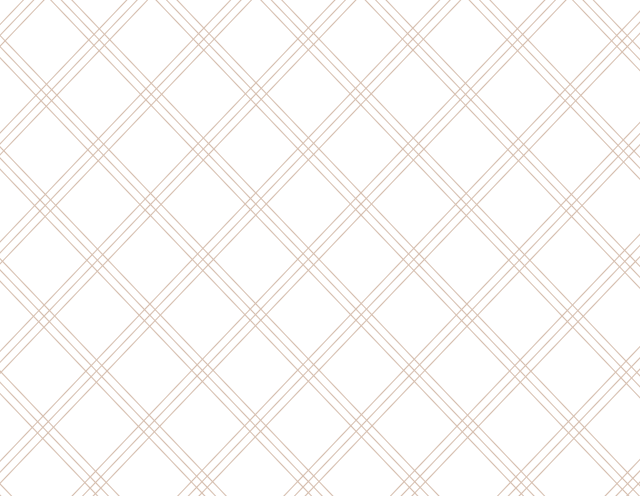
Give the GLSL for this pattern, as a WebGL 2 fragment shader.

```glsl
#version 300 es
precision highp float;
// Diagonal windowpane check: two crossing sets of thin triple lines in beige on white.

uniform vec2 u_resolution;
out vec4 fragColor;

// Lengths are fractions of the canvas width.
const vec2 CELL = vec2(0.1648, 0.1729);    // width and height of one diamond
const vec2 CROSSING = vec2(0.4818, 0.370); // centre of one crossing
const float LINE_WIDTH = 0.0017;
const float LINE_GAP = 0.1;                // gap within a triple, in repeats
const float STRETCH = 0.0022;              // slow drift of the spacing
const vec3 PAPER = vec3(1.0);
const vec3 INK = vec3(0.84, 0.75, 0.69);

// Share of a pixel covered by a line whose centre lies at the given distance.
float lineCoverage(float dist, float pixel) {
  float halfLine = 0.5 * LINE_WIDTH;
  float halfPixel = 0.5 * pixel;
  float overlap = min(dist + halfPixel, halfLine) - max(dist - halfPixel, -halfLine);
  return max(overlap, 0.0) / pixel;
}

// Three parallel lines around every whole number of the phase.
float tripleLines(float phase, float pixel) {
  float repeatLength = 1.0 / length(1.0 / CELL);
  float ink = 0.0;
  for (int i = -1; i <= 1; i++) {
    float offset = phase - float(i) * LINE_GAP;
    float dist = abs(fract(offset + 0.5) - 0.5) * repeatLength;
    ink = max(ink, lineCoverage(dist, pixel));
  }
  return ink;
}

void main() {
  float pixel = 1.0 / u_resolution.x;
  vec2 q = (gl_FragCoord.xy * pixel - CROSSING) / CELL;

  // Phases of the falling and rising diagonals, spaced slightly unevenly.
  vec2 phase = vec2(-q.x, q.x) - q.y;
  phase -= STRETCH * phase * phase;

  float falling = tripleLines(phase.x, pixel);
  float rising = tripleLines(phase.y, pixel);
  float ink = 1.0 - (1.0 - falling) * (1.0 - rising);
  fragColor = vec4(mix(PAPER, INK, ink), 1.0);
}
```
